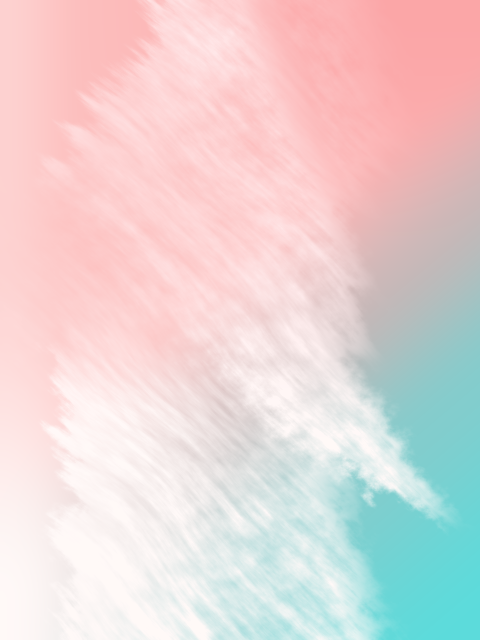
A WebGL 1 fragment shader for this background:

```glsl
precision highp float;
uniform vec2 u_resolution;

const vec3 ROSE = vec3(0.985, 0.65, 0.655);
const vec3 BLUSH = vec3(0.99, 0.755, 0.75);
const vec3 GREY = vec3(0.77, 0.72, 0.72);
const vec3 TEAL = vec3(0.52, 0.80, 0.80);
const vec3 AQUA = vec3(0.36, 0.86, 0.86);
const vec3 MILK = vec3(1.0, 0.975, 0.97);
const vec3 PINK_MILK = vec3(1.0, 0.915, 0.92);

float hash(vec2 p) {
  vec3 q = fract(vec3(p.xyx) * 0.1031);
  q += dot(q, q.yzx + 33.33);
  return fract((q.x + q.y) * q.z);
}

float noise(vec2 p) {
  vec2 i = floor(p), f = fract(p);
  f = f * f * (3.0 - 2.0 * f);
  return mix(mix(hash(i), hash(i + vec2(1.0, 0.0)), f.x),
             mix(hash(i + vec2(0.0, 1.0)), hash(i + 1.0), f.x), f.y);
}

float fbm(vec2 p) {
  float sum = 0.0, gain = 0.5;
  for (int i = 0; i < 5; i++) {
    sum += gain * noise(p);
    p = mat2(1.94, 0.36, -0.36, 1.94) * p + 7.3;
    gain *= 0.55;
  }
  return sum;
}

// Soft half plane, filled on the left of the line from a to b
float side(vec2 p, vec2 a, vec2 b, float soft) {
  vec2 d = normalize(b - a);
  return smoothstep(-soft, soft, dot(p - a, vec2(-d.y, d.x)));
}

float glow(vec2 p, vec2 centre, vec2 size) {
  vec2 d = (p - centre) / size;
  return exp(-dot(d, d));
}

vec3 skyColor(vec2 p) {
  float s = 0.85 * p.x - p.y + 0.07;
  vec3 c = mix(BLUSH, ROSE, smoothstep(0.0, 0.65, p.x) * smoothstep(0.4, 1.0, p.y));
  c = mix(c, GREY, smoothstep(-0.22, 0.08, s));
  c = mix(c, TEAL, smoothstep(0.02, 0.31, s));
  c = mix(c, AQUA, smoothstep(0.26, 0.68, s));
  // Pale haze along the left and in the lower corner
  c = mix(c, MILK, 0.30 * smoothstep(0.14, 0.0, p.x));
  return mix(c, MILK, smoothstep(0.62, 0.06, p.y) * smoothstep(0.36, 0.0, p.x));
}

float upperBand(vec2 p) {
  float m = side(p, vec2(0.26, 1.0), vec2(0.10, 0.75), 0.025);
  m *= side(p, vec2(0.09, 0.73), vec2(0.40, 0.37), 0.08);
  m *= side(p, vec2(0.37, 0.35), vec2(0.57, 0.44), 0.05);
  m *= side(p, vec2(0.57, 0.44), vec2(0.565, 0.58), 0.03);
  return m * side(p, vec2(0.565, 0.58), vec2(0.40, 1.0), 0.035);
}

float lowerBody(vec2 p) {
  float m = side(p, vec2(0.085, 0.44), vec2(0.112, 0.0), 0.018);
  m *= side(p, vec2(0.59, 0.04), vec2(0.51, 0.30), 0.03);
  return m * side(p, vec2(0.40, 0.36), vec2(0.08, 0.44), 0.075);
}

float spur(vec2 p) {
  float m = side(p, vec2(0.30, 0.46), vec2(0.50, 0.27), 0.04);
  m *= side(p, vec2(0.50, 0.265), vec2(0.69, 0.195), 0.02);
  m *= side(p, vec2(0.69, 0.20), vec2(0.57, 0.40), 0.025);
  m *= side(p, vec2(0.57, 0.42), vec2(0.36, 0.56), 0.06);
  return m * side(p, vec2(0.42, 0.52), vec2(0.32, 0.42), 0.13);
}

float wisps(vec2 p) {
  float m = side(p, vec2(0.61, 0.77), vec2(0.56, 1.0), 0.06);
  m *= side(p, vec2(0.40, 1.0), vec2(0.56, 0.58), 0.05);
  return m * side(p, vec2(0.54, 0.66), vec2(0.62, 0.77), 0.04);
}

void main() {
  vec2 p = gl_FragCoord.xy / u_resolution.y;
  p.x *= 0.75 * u_resolution.y / u_resolution.x;

  // Frame that follows the slanted strands, gently bent
  vec2 axis = vec2(0.71, -0.70);
  vec2 strand = vec2(dot(p, axis), dot(p, vec2(0.70, 0.71)));
  strand.y += 0.035 * (noise(p * 5.0) - 0.5) + 0.06 * strand.x * strand.x;
  float streak = fbm(strand * vec2(4.0, 34.0)) - 0.51;
  float fine = fbm(strand * vec2(20.0, 110.0) + 19.0) - 0.51;
  float puff = fbm(p * vec2(38.0, 46.0)) - 0.51;

  // Feathered outline
  vec2 q = p + axis * (0.11 * streak + 0.05 * fine) + 0.04 * puff;

  // Cover of each part of the cloud
  float band = upperBand(q) * (0.43 + 0.30 * glow(p, vec2(0.31, 0.93), vec2(0.10, 0.13))
             + 0.18 * glow(p, vec2(0.46, 0.60), vec2(0.12, 0.16)));
  float body = lowerBody(q) * mix(0.90, 0.62, smoothstep(0.16, 0.48, p.x));
  body *= 1.0 - 0.30 * glow(p, vec2(0.36, 0.31), vec2(0.09, 0.07));
  float arm = 0.80 * spur(q);
  float veil = 0.32 * glow(q, vec2(0.22, 0.51), vec2(0.15, 0.13));
  float cover = 1.0 - (1.0 - band) * (1.0 - body) * (1.0 - arm) * (1.0 - veil);
  cover += 0.20 * wisps(q) * (1.0 - cover);

  // Strands and small tufts, with tufts stronger toward the right
  float tufts = mix(0.35, 0.95, smoothstep(0.15, 0.5, p.x));
  float detail = 0.95 * streak + 0.95 * fine + tufts * puff;
  cover = clamp(cover + detail * cover * (1.45 - cover), 0.0, 1.0);

  vec3 cloud = mix(MILK, PINK_MILK, smoothstep(0.30, 0.62, p.y));
  gl_FragColor = vec4(mix(skyColor(p), cloud, cover), 1.0);
}
```
